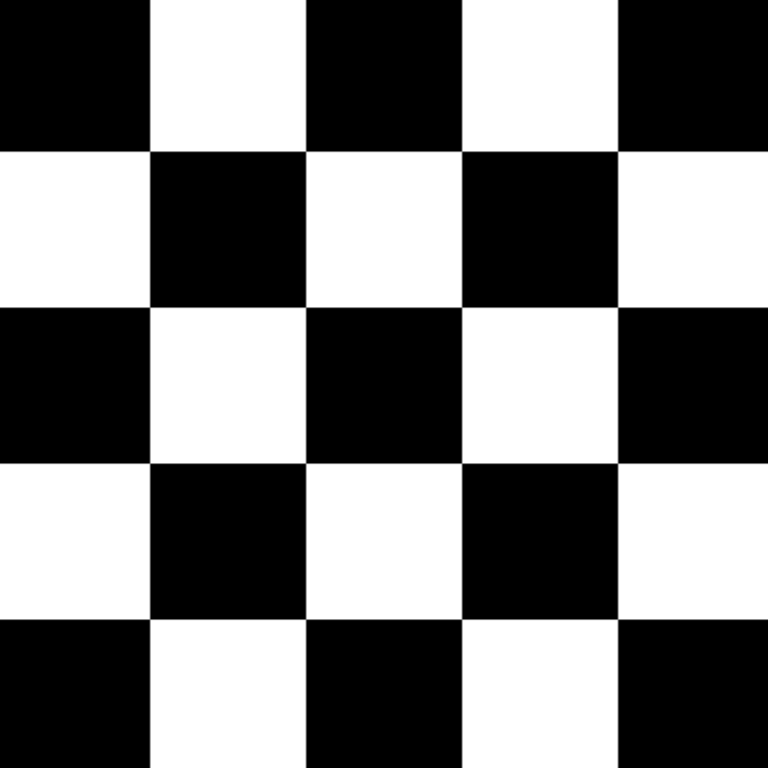
Reproduce this pattern procedurally as a WebGL 2 fragment shader.

```glsl
#version 300 es
precision highp float;

uniform vec2 u_resolution;
out vec4 fragColor;

const vec3 DARK = vec3(0.0);
const vec3 LIGHT = vec3(1.0);
const float CELL_SIZE = 0.2031;              // side of one square
const vec2 GRID_ORIGIN = vec2(0.1955, 0.1932); // first inner grid crossing
const float EDGE_SOFTNESS = 0.0013;          // half width of the blend at an edge

// Square wave per axis: +1 in even cells, -1 in odd cells, ramped at the edges.
vec2 softSquareWave(vec2 position, float softness) {
    vec2 cell = (position - GRID_ORIGIN) / CELL_SIZE;
    vec2 edgeDistance = (0.5 - abs(fract(cell) - 0.5)) * CELL_SIZE;
    vec2 side = 1.0 - 2.0 * mod(floor(cell), 2.0);
    return side * clamp(edgeDistance / softness, 0.0, 1.0);
}

void main() {
    vec2 uv = gl_FragCoord.xy / u_resolution;
    float pixel = 1.0 / min(u_resolution.x, u_resolution.y);

    // Cells whose two axes agree in parity are dark.
    vec2 wave = softSquareWave(uv, max(EDGE_SOFTNESS, 0.5 * pixel));
    float darkness = 0.5 + 0.5 * wave.x * wave.y;

    fragColor = vec4(mix(LIGHT, DARK, darkness), 1.0);
}
```
